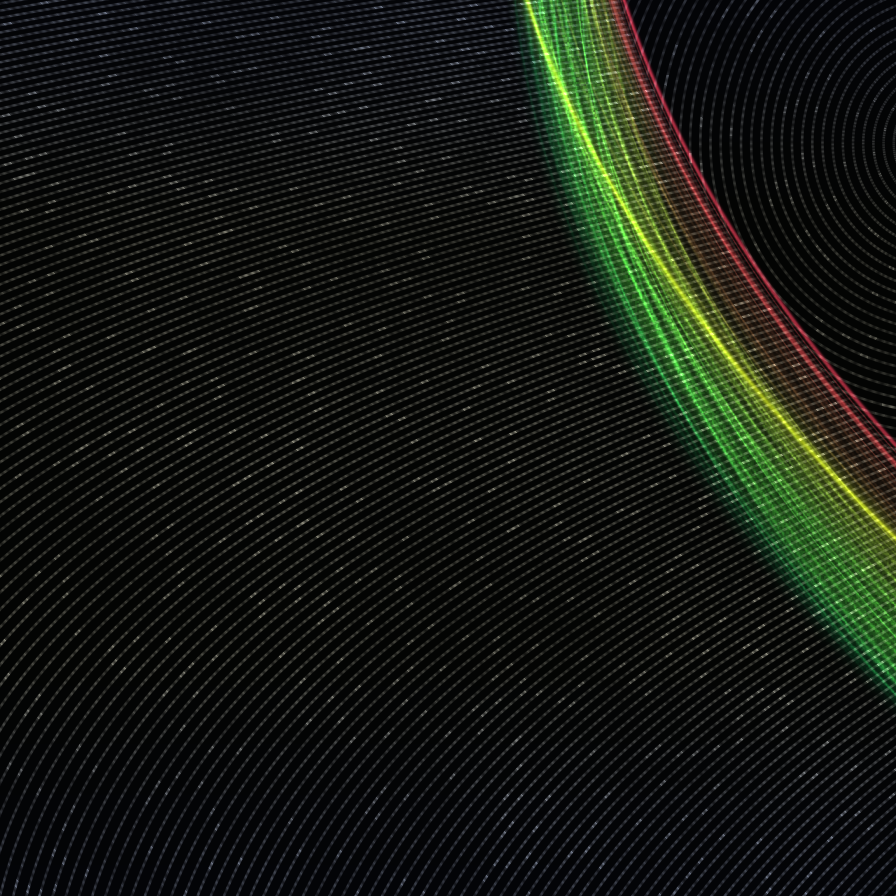
Reproduce this background procedurally as a WebGL 2 fragment shader.

```glsl
#version 300 es
precision highp float;
// A curved ribbon of luminous strands sweeps over a dark field of fine dotted contours.
// Each strand is a parabola fanned between two edges; the field lines are level
// sets of a smooth phase, cut into dots by a second, crossing phase.

#define STRANDS 46
#define STRAND_WIDTH 0.0014
#define STRAND_GAIN 0.30
#define BODY_GAIN 0.42
#define LINE_GAIN 0.36
#define DOT_RATE 125.0
#define FAN_DEPTH 0.6

uniform vec2 u_resolution;
out vec4 outColor;

float hash(vec2 p) {
    p = fract(p * vec2(0.1031, 0.1137));
    p += dot(p, p.yx + 33.33);
    return fract((p.x + p.y) * p.x * 17.0);
}

vec2 gradientAt(vec2 cell) {
    float angle = 6.2832 * hash(cell);
    return vec2(cos(angle), sin(angle));
}

float gradientNoise(vec2 p) {
    vec2 i = floor(p), f = fract(p);
    vec2 w = f * f * f * (f * (f * 6.0 - 15.0) + 10.0);
    vec2 e = vec2(0.0, 1.0);
    float low = mix(dot(gradientAt(i), f), dot(gradientAt(i + e.yx), f - e.yx), w.x);
    float high = mix(dot(gradientAt(i + e), f - e), dot(gradientAt(i + 1.0), f - 1.0), w.x);
    return mix(low, high, w.y);
}

// Strand abscissa and slope at depth t, from its places across the ribbon
// at the top edge (start) and at FAN_DEPTH (finish)
vec2 strandCurve(float start, float finish, float t) {
    float top = 0.573 + 0.124 * start;
    float bend = 0.565 + 0.023 * finish;
    float end = 0.834 + 0.266 * finish;
    float lean = (end - top) / FAN_DEPTH - bend * FAN_DEPTH;
    return vec2(top + t * (lean + bend * t), lean + 2.0 * bend * t);
}

float strandDistance(vec2 p, float start, float finish) {
    vec2 curve = strandCurve(start, finish, p.y);
    return (p.x - curve.x) * inversesqrt(1.0 + curve.y * curve.y);
}

float glow(float d, float width) {
    return exp(-d * d / (width * width));
}

// Teal, green, olive, brown and red across the ribbon
vec3 ribbonColor(float s) {
    vec3 c = mix(vec3(0.07, 0.52, 0.27), vec3(0.28, 0.74, 0.22), smoothstep(0.0, 0.22, s));
    c = mix(c, vec3(0.48, 0.62, 0.18), smoothstep(0.25, 0.55, s));
    c = mix(c, vec3(0.52, 0.32, 0.19), smoothstep(0.55, 0.76, s));
    return mix(c, vec3(0.72, 0.22, 0.25), smoothstep(0.78, 0.96, s));
}

// Dotted level lines of phase; density is its gradient length
float dottedLines(float phase, float density, float along, float pixel) {
    float id = floor(phase);
    float d = abs(fract(phase) - 0.5) / density;
    float width = 0.0013;
    float line = 1.0 - smoothstep(width - 0.6 * pixel, width + 0.8 * pixel, d);
    float beat = along * DOT_RATE + hash(vec2(id, 7.0));
    float dots = 0.72 + 0.28 * cos(6.2832 * beat);
    float spark = hash(vec2(id, floor(beat)));
    return line * dots * (0.55 + 0.35 * spark + 0.6 * step(0.95, spark));
}

vec3 fieldColor(vec2 p, float across, float pixel) {
    // Broad field: lines steepen toward the bottom
    float phase = 22.0 * p.x + 126.0 * p.y - 54.5 * p.y * p.y + 46.0 * p.x * p.y;
    vec2 slope = vec2(22.0 + 46.0 * p.y, 126.0 - 109.0 * p.y + 46.0 * p.x);
    float lines = dottedLines(phase, length(slope), (p.x - p.y) * 0.8, pixel);

    // Inner field: arcs that follow the inside of the ribbon
    vec2 q = p - vec2(1.06, 0.16);
    float radius = length(q);
    float arcs = dottedLines(radius * 88.0, 88.0, atan(q.y, -q.x) * 0.22, pixel);
    lines = mix(lines, arcs * 0.75, smoothstep(0.9, 1.0, across));

    float patches = 0.9 + 0.3 * gradientNoise(p * 5.0);
    float cool = max(smoothstep(0.7, 1.0, p.y), 1.0 - smoothstep(0.0, 0.28, p.y));
    vec3 tint = mix(vec3(1.0, 0.98, 0.88), vec3(0.82, 0.88, 1.0), cool);
    vec3 ground = mix(vec3(0.012, 0.016, 0.012), vec3(0.012, 0.014, 0.026), cool);
    return ground + tint * lines * patches * LINE_GAIN;
}

void main() {
    vec2 uv = gl_FragCoord.xy / u_resolution;
    vec2 p = vec2(uv.x, 1.0 - uv.y); // depth measured from the top
    float pixel = 1.0 / u_resolution.y;
    float left = strandCurve(0.0, 0.0, p.y).x;
    float right = strandCurve(1.0, 1.0, p.y).x;
    float across = (p.x - left) / (right - left);
    vec3 color = fieldColor(p, across, pixel);

    // Soft body with streaks running along the ribbon
    float hue = across * mix(0.6, 1.0, smoothstep(0.0, 0.3, p.y));
    float body = smoothstep(-0.08, 0.2, across) * (1.0 - smoothstep(0.72, 1.02, across));
    body *= mix(1.0, 0.4, smoothstep(0.42, 0.72, hue));
    float streaks = 0.85 + 0.7 * gradientNoise(vec2(across * 26.0, p.y * 3.0));
    float grain = 0.8 + 0.4 * hash(floor(p * 384.0));
    color += ribbonColor(hue) * body * streaks * grain * BODY_GAIN;

    // Fanned strands, crossing freely on the green side
    for (int i = 0; i < STRANDS; i++) {
        float k = float(i);
        float finish = (k + 0.5) / float(STRANDS);
        float start = mix(0.85 * hash(vec2(k, 3.0)), finish, smoothstep(0.5, 0.85, finish));
        start = mix(finish, start, smoothstep(0.0, 0.15, finish));
        float width = max(STRAND_WIDTH * (0.6 + hash(vec2(k, 11.0))), 0.6 * pixel);
        float gain = STRAND_GAIN * (0.3 + hash(vec2(k, 19.0)));
        color += ribbonColor(finish) * glow(strandDistance(p, start, finish), width) * gain * grain;
    }

    // Bright yellow core and red rim
    float core = strandDistance(p, 0.12, 0.62);
    color += vec3(0.52, 0.56, 0.06) * (0.8 * glow(core, 0.0028) + 0.2 * glow(core, 0.011));
    color += vec3(0.55, 0.13, 0.2) * glow(strandDistance(p, 1.0, 1.0), 0.002);
    color += vec3(0.4, 0.12, 0.13) * glow(strandDistance(p, 0.88, 0.92), 0.0022);
    outColor = vec4(min(color, 1.0), 1.0);
}
```
